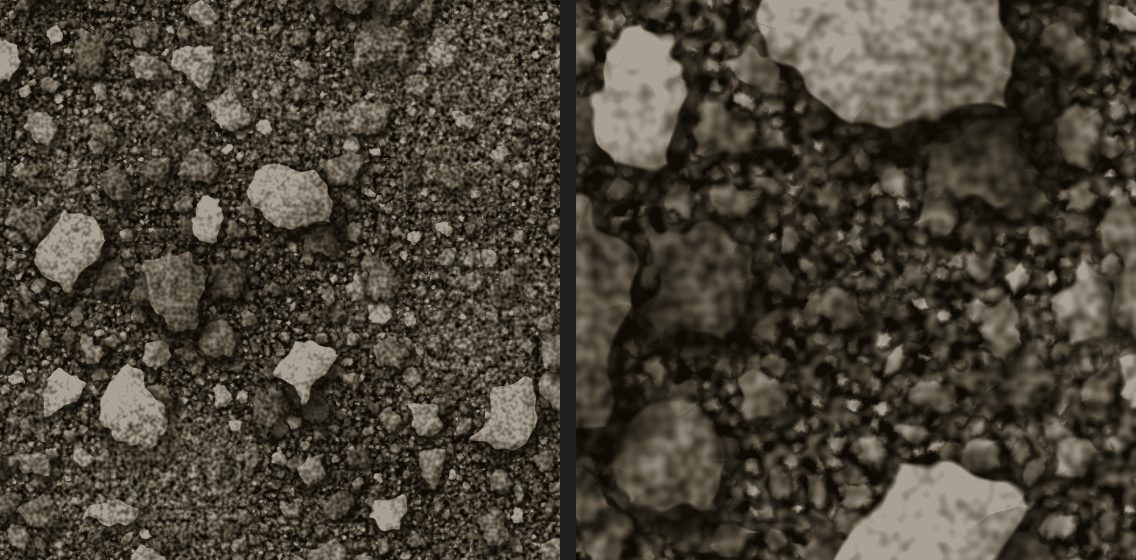
Left, the full canvas; right, a detail of the centre.
Write a Shadertoy shader that draws this texture.

```glsl
// Dry stony soil: angular pebbles of many sizes lying in dark, gritty earth.
#define SHADOW_COLOR vec3(0.055, 0.045, 0.017)
#define EARTH_COLOR  vec3(0.36, 0.33, 0.27)
#define LIGHT_COLOR  vec3(0.66, 0.63, 0.58)
#define LIGHT_DIR    vec2(-0.55, 0.83)
#define LAYERS       5
#define LARGEST_GRID 5.0
#define EDGE_SOFT    0.0022
#define SHADOW_DEPTH 0.72
#define GRAIN        0.75
#define DUST         0.45

const float TAU = 6.2832;

vec2 hash2(vec2 p) {
    vec3 q = fract(p.xyx * vec3(0.1031, 0.1030, 0.0973));
    q += dot(q, q.yzx + 33.33);
    return fract((q.xx + q.yz) * q.zy);
}

float cornerSlope(vec2 cell, vec2 offset) {
    float angle = TAU * hash2(cell + 57.0).x;
    return dot(vec2(cos(angle), sin(angle)), offset);
}

float gradientNoise(vec2 p) {
    vec2 i = floor(p), f = p - i;
    vec2 u = f * f * f * (f * (f * 6.0 - 15.0) + 10.0);
    vec2 e = vec2(1.0, 0.0);
    return mix(mix(cornerSlope(i, f), cornerSlope(i + e, f - e), u.x),
               mix(cornerSlope(i + e.yx, f - e.yx), cornerSlope(i + 1.0, f - 1.0), u.x), u.y);
}

// Irregular convex outline: x is the distance to it, y how far its side faces the light.
vec2 stoneOutline(vec2 d, vec2 id, float size) {
    float dist = -9.0, facing = 0.0;
    for (int k = 0; k < 7; k++) {
        vec2 rnd = hash2(id + float(k) * vec2(13.0, 29.0));
        float angle = (float(k) + 0.7 * rnd.x) * TAU / 7.0;
        vec2 normal = vec2(cos(angle), sin(angle));
        float side = dot(d, normal) - size * mix(0.29, 0.5, rnd.y);
        if (side > dist) {
            dist = side;
            facing = dot(normal, LIGHT_DIR);
        }
    }
    return vec2(dist, facing);
}

// Lays one grid of scattered stones, with their shadows, over the tone below.
float addStones(float tone, vec2 uv, float grid, float share, float grain) {
    vec2 p = uv * grid;
    vec2 warp = vec2(gradientNoise(p * 3.0 + 7.0), gradientNoise(p * 3.0 + 91.0));
    p += 0.13 * warp + 0.05 * gradientNoise(p * 8.0);
    vec2 home = floor(p);
    float soft = EDGE_SOFT * grid;
    for (int y = -1; y <= 1; y++)
    for (int x = -1; x <= 1; x++) {
        vec2 cell = home + vec2(x, y);
        vec2 id = cell + floor(grid) * 17.0;
        vec2 pick = hash2(id + 211.0);
        if (pick.x > share) continue;
        vec2 d = p - cell - mix(vec2(0.2), vec2(0.8), hash2(id));

        // Squeeze along a random axis to vary the proportions
        vec2 shape = hash2(id + 401.0);
        vec2 axis = vec2(cos(TAU * shape.x), sin(TAU * shape.x));
        d += axis * dot(d, axis) * 0.55 * shape.y;
        vec2 outline = stoneOutline(d, id, mix(0.55, 1.0, hash2(id + 503.0).x));

        // Shadow falls away from the light
        float lee = outline.x + 0.1 * dot(d / (length(d) + 0.01), LIGHT_DIR);
        tone *= 1.0 - SHADOW_DEPTH * (1.0 - smoothstep(-0.06, 0.2, lee));

        // Rough face with bevelled sides
        float bevel = smoothstep(-0.2, 0.0, outline.x);
        float face = 0.43 + 0.32 * pick.y + 0.35 * pow(pick.y, 6.0);
        face += bevel * (0.2 * outline.y - 0.1) + 0.22 * warp.x + GRAIN * grain;
        tone = mix(tone, face, 1.0 - smoothstep(-soft, soft, outline.x));
    }
    return tone;
}

void mainImage(out vec4 fragColor, in vec2 fragCoord) {
    vec2 uv = fragCoord / iResolution.y;
    float broad = gradientNoise(uv * 3.0 + 4.0) + 0.5 * gradientNoise(uv * 7.0 + 31.0);
    float grain = 0.5 * gradientNoise(uv * 62.0) + 0.6 * gradientNoise(uv * 135.0 + 19.0);

    // Gritty earth, then stones from the smallest to the largest
    float tone = 0.24 + 1.1 * grain + 0.15 * broad;
    for (int i = LAYERS - 1; i >= 0; i--) {
        float grid = LARGEST_GRID * exp2(float(i));
        float share = 0.34 + 0.12 * float(i);
        tone = addStones(tone, uv + 0.37 * float(i), grid, share, grain);
    }

    // Dusty patches veil the stones, hollows stay dark
    float dust = DUST * smoothstep(0.05, 0.45, broad);
    tone = mix(tone, 0.4 + 1.1 * grain, dust);
    tone *= 1.0 + 0.35 * clamp(broad, -0.6, 0.4);

    tone = clamp(tone, 0.0, 1.0);
    vec3 color = mix(SHADOW_COLOR, EARTH_COLOR, min(tone * 2.0, 1.0));
    color = mix(color, LIGHT_COLOR, max(tone * 2.0 - 1.0, 0.0));
    fragColor = vec4(color, 1.0);
}
```
